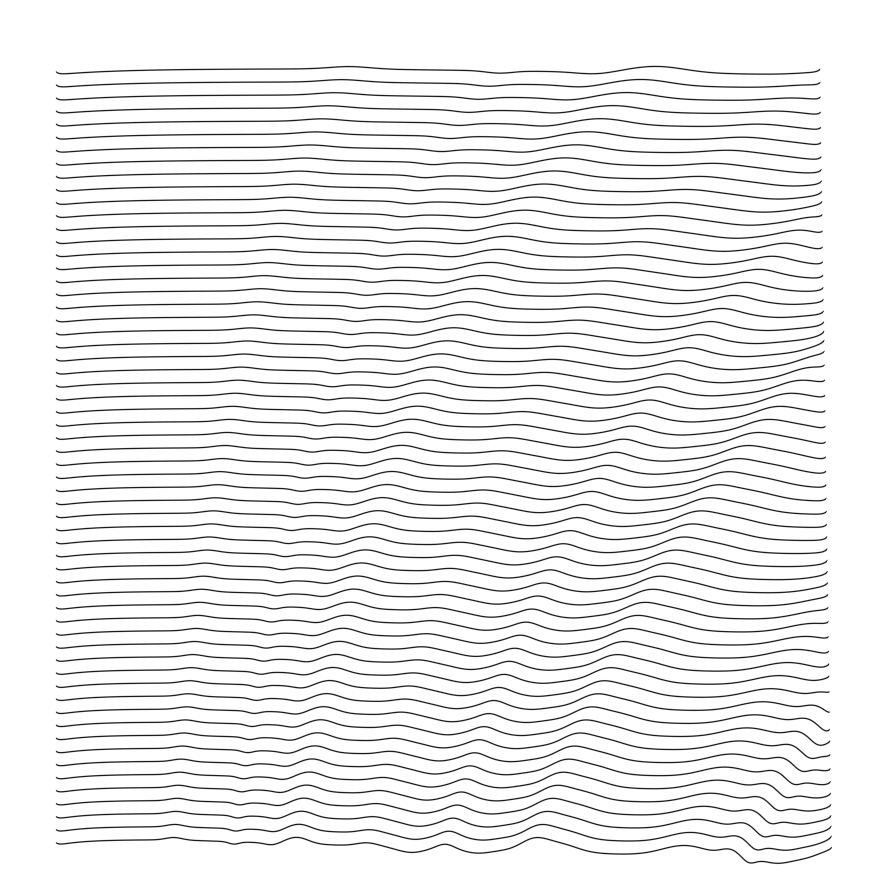
This pattern is drawn by a Shadertoy shader. Its source:

```glsl
// Sixty thin black strokes on white, stacked evenly, all sharing one hilly profile.
// Each stroke squeezes that profile a little more towards the left than the one
// above it, so the crests form fanning curves. The profile is a sum of soft bumps.

// Lengths are in steps of a grid that divides the canvas height into GRID parts.
const float GRID = 768.0;
const int LINE_COUNT = 60;
const float LINE_GAP = 11.2;
const float LINE_WIDTH = 1.0;
const float TOP_LINE = 704.0;
const float LEFT_EDGE = 48.0;
const float RIGHT_EDGE = 703.0;
const float RIGHT_DRIFT = 0.17;   // extra length per line
const float SQUEEZE = 0.0253;     // extra compression per line
const vec3 PAPER = vec3(1.0);
const vec3 INK = vec3(0.0);

// Bumps of the profile: centre, width, height.
const int BUMP_COUNT = 15;
const vec3 BUMPS[BUMP_COUNT] = vec3[BUMP_COUNT](
    vec3(252, 25, 2.0), vec3(380, 16, -2.0), vec3(462, 22, -1.9),
    vec3(515, 34, 5.5), vec3(665, 32, 2.8), vec3(758, 40, -4.2),
    vec3(832, 26, 4.0), vec3(900, 40, -3.0), vec3(1022, 42, 10.0),
    vec3(1080, 50, 6.5), vec3(1345, 70, 9.3), vec3(1440, 30, 6.0),
    vec3(1480, 20, -4.5), vec3(1540, 38, -3.4), vec3(1665, 50, 9.5));

float bump(float s, vec3 shape) {
    float t = (s - shape.x) / shape.y;
    return shape.z * exp(-t * t);
}

// Early rise, slow decline, then the bumps.
float profile(float s) {
    float height = 5.0 * (1.0 - exp(-s / 55.0)) - 0.013 * max(s - 250.0, 0.0);
    for (int i = 0; i < BUMP_COUNT; i++) height += bump(s, BUMPS[i]);
    return height;
}

// Small upturn at the end of a stroke.
float hook(float distanceFromEnd) {
    return 2.5 * exp(-max(distanceFromEnd, 0.0) / 2.5);
}

float lineHeight(float x, float index, float rightEnd) {
    float along = max(x - LEFT_EDGE, 0.0);
    return TOP_LINE - LINE_GAP * index + profile(along * (1.0 + SQUEEZE * index))
         + hook(along) + hook(rightEnd - x);
}

// Filtered coverage of a band of the given half width.
float band(float d, float halfWidth, float soft) {
    return smoothstep(-soft, soft, d + halfWidth) - smoothstep(-soft, soft, d - halfWidth);
}

float stroke(vec2 p, float index, float soft) {
    float rightEnd = RIGHT_EDGE + RIGHT_DRIFT * index;
    float height = lineHeight(p.x, index, rightEnd);
    float slope = lineHeight(p.x + 0.5, index, rightEnd) - height;
    float d = (p.y - height) * inversesqrt(1.0 + 4.0 * slope * slope);
    float middle = 0.5 * (LEFT_EDGE + rightEnd);
    float ends = band(p.x - middle, 0.5 * (rightEnd - LEFT_EDGE), soft);
    return band(d, 0.5 * LINE_WIDTH, soft) * ends;
}

void mainImage(out vec4 fragColor, in vec2 fragCoord) {
    float pixel = GRID / iResolution.y;
    vec2 p = fragCoord * pixel;

    // Only the lines whose relief can reach this point.
    int nearest = int(floor((TOP_LINE - p.y) / LINE_GAP + 0.5));
    float ink = 0.0;
    for (int i = nearest - 2; i <= nearest + 1; i++) {
        if (i >= 0 && i < LINE_COUNT) ink = max(ink, stroke(p, float(i), 0.8 * pixel));
    }
    fragColor = vec4(mix(PAPER, INK, ink), 1.0);
}
```
